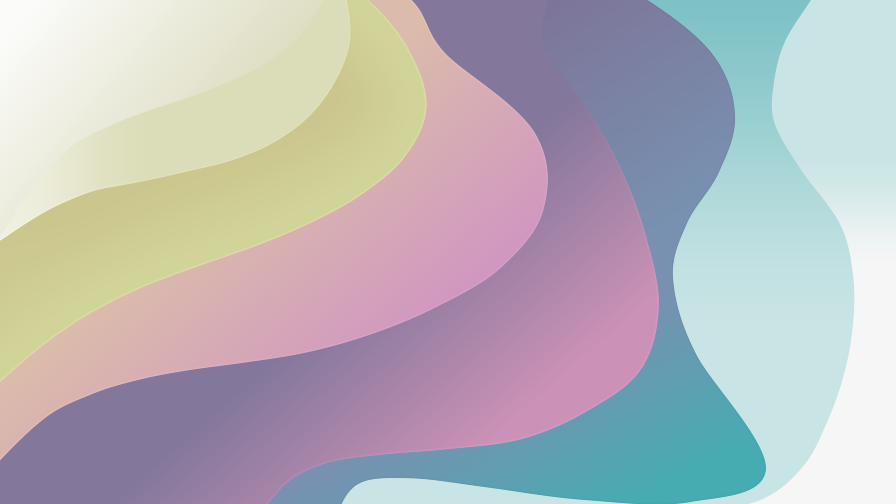
A WebGL 1 fragment shader for this background:

```glsl
precision highp float;

uniform vec2 u_resolution;

// Cubic interpolation weights for four knots at signed offsets x
vec4 knotWeights(vec4 x) {
  x = abs(x);
  vec4 near = 1.0 + x * x * (1.5 * x - 2.5);
  vec4 far = 2.0 + x * (-4.0 + x * (2.5 - 0.5 * x));
  return mix(near, far, step(1.0, x)) * step(x, vec4(2.0));
}

// Smooth radius through sixteen evenly spaced knots
float splineRadius(mat4 knots, float t) {
  vec4 offset = clamp(t, 1.0, 14.0) - vec4(0.0, 1.0, 2.0, 3.0);
  return dot(knots[0], knotWeights(offset))
       + dot(knots[1], knotWeights(offset - 4.0))
       + dot(knots[2], knotWeights(offset - 8.0))
       + dot(knots[3], knotWeights(offset - 12.0));
}

// Approximate signed distance to a wave around the top left corner,
// positive inside; spacing is the angle between knots in degrees
float waveDistance(vec2 p, float spacing, mat4 knots) {
  float t = degrees(atan(p.y, p.x)) / spacing + 1.0;
  float radius = splineRadius(knots, t);
  float slope = (splineRadius(knots, t + 0.02) - radius) / (0.02 * radians(spacing));
  slope /= max(length(p), 1.0);
  return (radius - length(p)) / sqrt(1.0 + slope * slope);
}

// Lays a wave over the backdrop, with a thin bright rim
vec3 layWave(vec3 backdrop, vec3 fill, float distance, float rim) {
  float pixel = 9.0 / u_resolution.y;
  float cover = smoothstep(-0.6 * pixel, 0.6 * pixel, distance);
  float edge = 1.0 - smoothstep(0.0, 0.045, abs(distance));
  return mix(backdrop, fill, cover) + rim * edge * cover;
}

// Linear colour ramp along a direction
vec3 ramp(vec2 p, vec2 direction, float start, vec3 from, vec3 to) {
  return mix(from, to, clamp(dot(p, direction) - start, 0.0, 1.0));
}

void main() {
  // Canvas is nine units tall, measured down from the top left
  vec2 p = gl_FragCoord.xy * 9.0 / u_resolution.y;
  p.y = 9.0 - p.y;

  // Pale sky on the right
  vec3 mist = vec3(0.785, 0.893, 0.893);
  vec3 color = mix(mist, vec3(0.965), smoothstep(2.6, 4.9, p.y));

  // Teal water fading downwards
  vec3 water = mix(vec3(0.48, 0.755, 0.77), mist, smoothstep(-0.8, 6.0, p.y));
  color = layWave(color, water, waveDistance(p, 3.0, mat4(
    15.0, 14.48, 14.04, 13.9, 14.0, 14.63, 15.54, 16.02,
    16.31, 16.49, 16.58, 16.59, 16.31, 15.6, 15.0, 15.0)), 0.0);

  // Blue ribbon, violet at the top and teal at the bottom
  vec3 ribbon = ramp(p, vec2(0.12, 0.19), 1.2, vec3(0.49, 0.46, 0.60), vec3(0.47, 0.57, 0.69));
  ribbon = ramp(p, vec2(0.154, 0.293), 3.36, ribbon, vec3(0.28, 0.67, 0.70));
  color = layWave(color, ribbon, waveDistance(p, 4.5, mat4(
    10.0, 11.56, 12.79, 13.29, 13.2, 12.9, 13.01, 13.96,
    16.04, 15.25, 13.75, 12.31, 11.23, 10.75, 11.35, 12.9)), -0.02);

  // Violet wave glowing rose at its lower right
  vec3 violet = ramp(p, vec2(0.18, 0.206), 2.21, vec3(0.515, 0.47, 0.61), vec3(0.80, 0.57, 0.715));
  color = layWave(color, violet, waveDistance(p, 5.0, mat4(
    10.2, 9.79, 9.75, 10.58, 11.46, 12.27, 12.98, 13.21,
    12.8, 12.19, 11.34, 10.6, 10.11, 10.06, 10.62, 12.1)), 0.03 * smoothstep(1.0, 4.0, p.y));

  // Peach to pink wave
  vec3 pink = ramp(p, vec2(0.156, 0.178), 1.24, vec3(0.86, 0.735, 0.67), vec3(0.815, 0.59, 0.755));
  color = layWave(color, pink, waveDistance(p, 7.0, mat4(
    6.2, 7.35, 8.04, 9.85, 10.4, 10.15, 9.54, 8.92,
    8.34, 7.81, 7.42, 7.22, 7.23, 7.52, 8.38, 9.8)), 0.03);

  // Olive wave, lighter towards its outer edge
  float oliveDistance = waveDistance(p, 7.0, mat4(
    5.62, 6.58, 7.36, 7.85, 7.76, 7.35, 6.87, 6.44,
    6.09, 5.85, 5.73, 5.75, 5.92, 6.29, 6.93, 7.8));
  vec3 olive = mix(vec3(0.82, 0.83, 0.60), vec3(0.795, 0.775, 0.55), smoothstep(0.0, 1.8, oliveDistance));
  color = layWave(color, olive, oliveDistance, 0.04);

  // Cream wave, whitening to the left
  vec3 cream = mix(vec3(0.94, 0.94, 0.88), vec3(0.86, 0.865, 0.72), smoothstep(0.0, 2.8, p.x));
  color = layWave(color, cream, waveDistance(p, 7.0, mat4(
    6.0, 6.19, 6.29, 6.15, 5.88, 5.48, 5.01, 4.56,
    4.23, 3.98, 3.81, 3.78, 3.85, 4.04, 4.35, 4.75)), 0.02);

  // White corner
  vec3 white = ramp(p, vec2(0.19, 0.16), 0.12, vec3(0.985, 0.985, 0.98), vec3(0.87, 0.87, 0.765));
  color = layWave(color, white, waveDistance(p, 7.0, mat4(
    6.04, 5.77, 5.38, 4.83, 4.23, 3.75, 3.38, 3.13,
    2.98, 2.9, 2.9, 3.02, 3.27, 3.65, 4.31, 5.0)), 0.0);

  gl_FragColor = vec4(color, 1.0);
}
```
